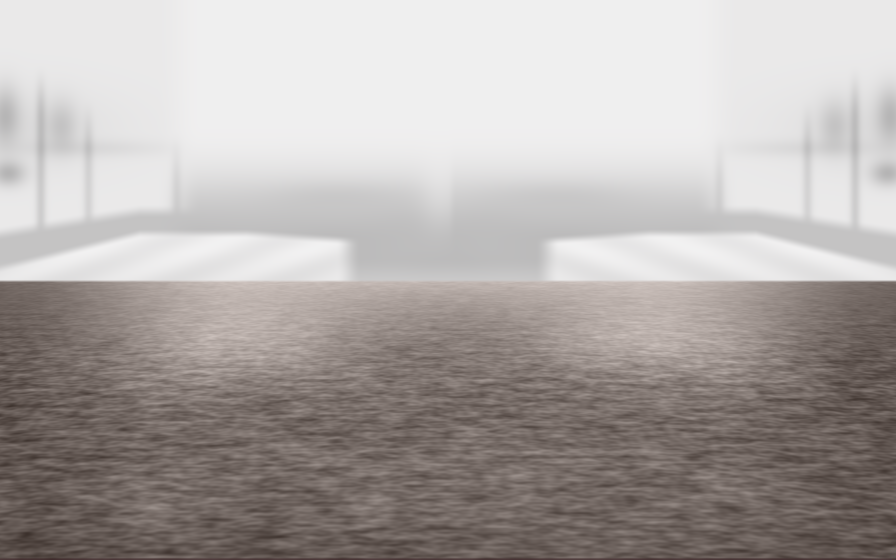
Write a WebGL 2 fragment shader that draws this background.

```glsl
#version 300 es
precision highp float;
// Brushed dark wood table top in front of a pale, blurred, mirrored room.
uniform vec2 u_resolution;
out vec4 outColor;

vec2 gradientAt(vec2 cell) {
  float h = fract(sin(dot(cell, vec2(127.1, 311.7))) * 43758.55);
  return vec2(cos(h * 6.2832), sin(h * 6.2832));
}

float gradientNoise(vec2 p) {
  vec2 i = floor(p), f = fract(p);
  vec2 w = f * f * f * (f * (f * 6.0 - 15.0) + 10.0);
  vec2 e = vec2(0.0, 1.0);
  float low = mix(dot(gradientAt(i), f), dot(gradientAt(i + e.yx), f - e.yx), w.x);
  float high = mix(dot(gradientAt(i + e), f - e), dot(gradientAt(i + 1.0), f - 1.0), w.x);
  return mix(low, high, w.y);
}

float blob(vec2 p, vec2 center, vec2 radius) {
  vec2 q = (p - center) / radius;
  return exp(-dot(q, q));
}

float below(float edge, float blur, float v) {
  return 1.0 - smoothstep(edge - blur, edge + blur, v);
}

// side is the distance from the mirror axis, p keeps the sign
vec3 room(vec2 p, float side) {
  vec2 m = vec2(side, p.y);
  float outward = max(side - 0.55, 0.0);

  // white air sinking into a grey haze along the far wall
  float haze = pow(1.0 - smoothstep(0.57, 0.79, p.y), 1.5);
  float light = mix(0.937, 0.735, haze);
  light += 0.012 * gradientNoise(m * vec2(7.0, 16.0)) * haze;
  light -= 0.035 * blob(m, vec2(0.2, 0.655), vec2(0.13, 0.025));
  light += 0.045 * blob(p, vec2(-0.015, 0.64), vec2(0.035, 0.06)) * below(0.008, 0.008, p.x);

  // side walls: bright panes over a grey sill
  float wall = smoothstep(0.44, 0.52, side);
  float sill = 0.622 - 0.16 * outward;
  float pane = smoothstep(sill - 0.012, sill + 0.014, p.y);
  float paneLight = 0.915 - 0.06 * blob(m, vec2(0.82, 0.77), vec2(0.2, 0.07));
  light = mix(light, mix(0.765, paneLight, pane), wall);
  light -= 0.05 * wall * blob(m, vec2(0.64, 0.735), vec2(0.14, 0.016));

  // upright frames, taller toward the outside
  for (int i = 0; i < 3; i++) {
    float k = float(i);
    float at = 0.485 + 0.193 * k - 0.036 * k * k;
    float post = exp(-pow((side - at) / 0.009, 2.0));
    float span = pane * below(0.72 + 0.06 * k, 0.05, p.y);
    light -= (0.06 + 0.025 * k) * post * span;
  }

  // out of focus objects behind the panes
  light -= 0.19 * blob(m, vec2(0.785, 0.69), vec2(0.03, 0.022));
  light -= 0.15 * blob(m, vec2(0.79, 0.795), vec2(0.025, 0.05));
  light -= 0.11 * blob(m, vec2(0.69, 0.775), vec2(0.028, 0.045));

  // sunlit floor with faint diagonal bands
  float floorTop = 0.583 - 0.25 * outward - 0.07 * max(0.36 - side, 0.0);
  float lit = below(floorTop, 0.009, p.y) * smoothstep(0.155, 0.20, side);
  float bands = 0.5 + 0.5 * sin(side * 32.0 + p.y * 85.0);
  float floorLight = 0.945 - 0.045 * bands - 0.6 * max(0.55 - p.y, 0.0);
  light = mix(light, floorLight, lit);
  light += 0.06 * below(0.515, 0.025, p.y) * (1.0 - lit);
  return light + vec3(0.002, -0.001, 0.0);
}

vec3 table(vec2 p, float side) {
  float depth = max(0.498 - p.y, 0.0);

  // sheen at the far edge and two broad reflections
  float light = 0.375 + 0.35 * exp(-depth / 0.1) * (1.0 - 0.75 * smoothstep(0.35, 0.8, side));
  light += 0.19 * blob(vec2(side, p.y), vec2(0.38, 0.39), vec2(0.22, 0.085));
  light += 0.045 * blob(p, vec2(0.0, 0.13), vec2(0.7, 0.12));
  light -= 0.05 * smoothstep(0.55, 0.85, side);
  light -= 0.03 * below(0.05, 0.05, p.y);

  // horizontal fibres, compressed with distance
  vec2 fibre = vec2(p.x * 8.0 / (depth + 0.35), 50.0 * log(depth + 0.25));
  float grain = 0.0, weight = 0.6;
  for (int i = 0; i < 3; i++) {
    grain += weight * gradientNoise(fibre + 17.3 * float(i));
    fibre *= vec2(2.1, 1.6);
    weight *= 0.85;
  }
  light += grain * mix(0.05, 0.21, smoothstep(0.0, 0.2, depth));
  light += 0.05 * gradientNoise(p * vec2(5.0, 14.0)) * smoothstep(0.02, 0.15, depth);

  vec3 wood = light + vec3(0.035, -0.007, -0.026);
  return mix(wood, vec3(0.25, 0.16, 0.17), 0.7 * below(0.003, 0.002, p.y));
}

void main() {
  vec2 p = (gl_FragCoord.xy - vec2(0.5 * u_resolution.x, 0.0)) / u_resolution.y;
  float side = abs(p.x);
  float tableMask = below(0.498, 0.003, p.y);
  vec3 color = mix(room(p, side), table(p, side), tableMask);
  outColor = vec4(clamp(color, 0.0, 1.0), 1.0);
}
```
